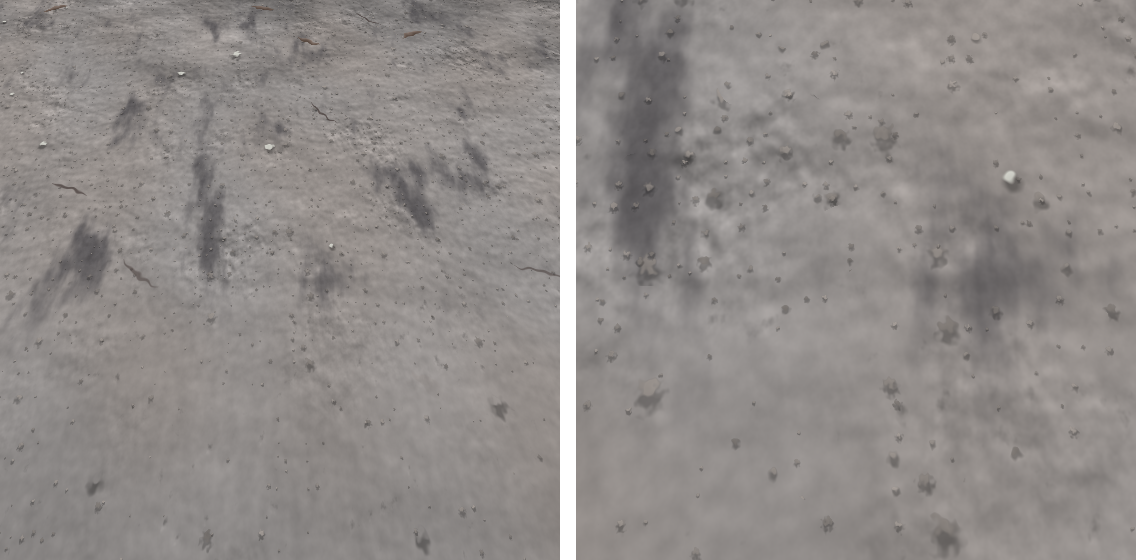
Left, the full canvas; right, a detail of the centre.
Reproduce this texture procedurally as a three.js fragment shader.

```glsl
// Trodden grey sand seen at a slant, with soot smudges, crumbs, pebbles and dry litter.
varying vec2 vUv;

vec2 hash2(vec2 p) {
  vec3 a = fract(p.xyx * vec3(0.1031, 0.1030, 0.0973));
  a += dot(a, a.yzx + 33.33);
  return fract((a.xx + a.yz) * a.zy);
}

float corner(vec2 cell, vec2 offset) {
  return dot(hash2(cell) * 2.0 - 1.0, offset);
}

// Gradient noise, about -0.7 to 0.7
float noise(vec2 p) {
  vec2 i = floor(p), f = fract(p), e = vec2(1.0, 0.0);
  vec2 u = f * f * f * (f * (f * 6.0 - 15.0) + 10.0);
  return mix(mix(corner(i, f), corner(i + e.xy, f - e.xy), u.x),
             mix(corner(i + e.yx, f - e.yx), corner(i + e.xx, f - e.xx), u.x), u.y);
}

float fbm(vec2 p) {
  float sum = 0.0, amp = 0.5;
  for (int k = 0; k < 4; k++) {
    sum += amp * noise(p);
    p = mat2(1.6, 1.2, -1.2, 1.6) * p + 17.3;
    amp *= 0.5;
  }
  return sum;
}

// Where the crust is broken up
float crumbPatch(vec2 g) {
  return smoothstep(0.05, 0.3, fbm(g * vec2(7.0, 8.0) + 41.0) + 0.07 + 0.12 * noise(g * 25.0));
}

// Small ragged dents
float pits(vec2 g) {
  return smoothstep(0.2, 0.5, fbm(g * vec2(64.0, 58.0) + 9.0) + 0.2 * noise(g * 10.0));
}

// Height of the ground; roughness grows with distance
float ground(vec2 g, float far) {
  float lumps = fbm(g * vec2(8.0, 12.0) + 0.4 * noise(g * 5.0)) * mix(0.5, 1.2, far);
  float crumbs = fbm(g * 44.0 + 5.0) * mix(0.1, 1.0, crumbPatch(g)) * mix(0.25, 0.8, far);
  return lumps + crumbs - 0.08 * pits(g);
}

// Tall smeared column of soot
float streak(vec2 uv, float x, float lean) {
  float d = (uv.x - x - lean * (uv.y - 0.6)) / 0.04;
  return exp(-d * d) * smoothstep(0.4, 0.52, uv.y) * (1.0 - smoothstep(0.76, 0.9, uv.y));
}

// Scattered ragged stones: x is the lit body, y its coverage, z the shadow below
vec3 pebbles(vec2 p, float keep) {
  vec2 id = floor(p), pick = hash2(id + 71.0);
  vec2 d = fract(p) - 0.3 - 0.4 * hash2(id);
  float size = mix(0.08, 0.23, pick.x * pick.x);
  d += size * 0.9 * vec2(noise(p * 8.0), noise(p * 8.0 + 31.0));
  float body = 1.0 - smoothstep(0.4 * size, size, length(d * vec2(1.0, 1.4)));
  float shade = 1.0 - smoothstep(0.4 * size, 1.3 * size, length(d + vec2(-0.1, 0.6) * size));
  return step(pick.y, keep) * vec3(body * (0.6 + 0.6 * d.y / size), body, shade * (1.0 - body));
}

// Bent leaves or twigs: x is coverage, y the position across the blade
vec2 litter(vec2 p, float keep, float width) {
  vec2 id = floor(p), pick = hash2(id + 13.0);
  vec2 d = fract(p) - 0.35 - 0.3 * hash2(id);
  float a = (pick.x - 0.5) * 2.0;
  d = mat2(cos(a), -sin(a), sin(a), cos(a)) * d;
  d.y += 1.2 * (pick.x - 0.4) * d.x * d.x + 0.06 * noise(p * 9.0);
  float halfWidth = width * (1.0 - d.x * d.x / 0.05);
  float blade = 1.0 - smoothstep(-0.006, 0.012, abs(d.y) - halfWidth);
  return step(pick.y, keep) * vec2(blade * step(abs(d.x), 0.24), d.y / width);
}

void main() {
  // Perspective onto the ground plane
  vec2 g = vec2(vUv.x - 0.5, 1.0) / (1.6 - vUv.y) + 3.0;
  float far = smoothstep(0.25, 0.65, vUv.y);
  float top = smoothstep(0.8, 0.97, vUv.y + 0.2 * noise(g * 3.0));
  float crumbs = crumbPatch(g);

  // Broad tone and relief lit from above
  float tone = 0.586 + 0.11 * fbm(g * 3.5) - 0.04 * (1.0 - smoothstep(0.0, 0.45, vUv.y));
  tone -= top * (0.055 - 0.4 * fbm(g * vec2(4.0, 7.0) + 23.0));
  float slope = ground(g, far) - ground(g + vec2(0.002, 0.005), far);
  tone += clamp(slope * 0.6, -0.17, 0.1);

  // Fine grain, soft vertical wear, dents and broken crust
  tone += mix(0.06, 0.11, far) * fbm(g * 90.0) + 0.03 * noise(g * vec2(70.0, 14.0)) * (1.0 - far);
  tone -= pits(g) * 0.11;
  tone -= 0.1 * crumbs * mix(0.3, 1.0, far) * smoothstep(0.0, 0.35, fbm(g * 36.0));

  vec3 tint = mix(vec3(1.0, 0.957, 0.932), vec3(1.0, 0.975, 0.965),
                  smoothstep(-0.3, 0.3, noise(g * 4.0 + 8.0)));
  vec3 color = tone * tint;

  // Soot smudges, wispy at the edges
  float columns = streak(vUv, 0.17, 0.25) + streak(vUv, 0.38, -0.06) + 0.6 * streak(vUv, 0.74, 0.15);
  float soot = fbm(g * vec2(9.0, 6.0) + 3.0) + 0.22 * columns + 0.5 * fbm(g * vec2(36.0, 17.0));
  soot = smoothstep(0.07, 0.42, soot + 0.04 * top) * smoothstep(0.3, 0.55, vUv.y);
  color = mix(color, vec3(0.33, 0.32, 0.33) + 0.15 * fbm(g * 80.0), 0.85 * soot);

  // Pebbles from coarse to fine, gathered on broken crust
  for (int k = 0; k < 3; k++) {
    vec2 p = g * 32.0 * pow(1.6, float(k)) + float(k) * 19.0;
    vec3 stone = pebbles(p, mix(0.08, 0.22, far) + 0.3 * crumbs * far);
    float pale = mix(0.34, 0.58, hash2(floor(p) + 5.0).x);
    color = mix(color, (pale + 0.12 * stone.x) * vec3(1.0, 0.95, 0.91), 0.7 * stone.y);
    color *= 1.0 - 0.25 * stone.z;
  }

  // Brown leaves and thin twigs in the distance
  vec2 leaf = litter(g * 7.0 + 2.0, 0.06, 0.05);
  color = mix(color, vec3(0.4, 0.33, 0.29) + 0.13 * leaf.y, 0.8 * leaf.x * far);
  vec2 twig = litter(g * 6.0 + 37.0, 0.16, 0.012);
  color = mix(color, vec3(0.29, 0.25, 0.24), 0.75 * twig.x * far);

  // A few white chips
  vec3 chip = pebbles(g * 15.0 + 50.0, 0.05);
  color = mix(color * (1.0 - 0.3 * chip.z), vec3(0.74, 0.74, 0.71) + 0.1 * chip.x, chip.y * smoothstep(0.3, 0.42, vUv.y));

  gl_FragColor = vec4(color, 1.0);
}
```
